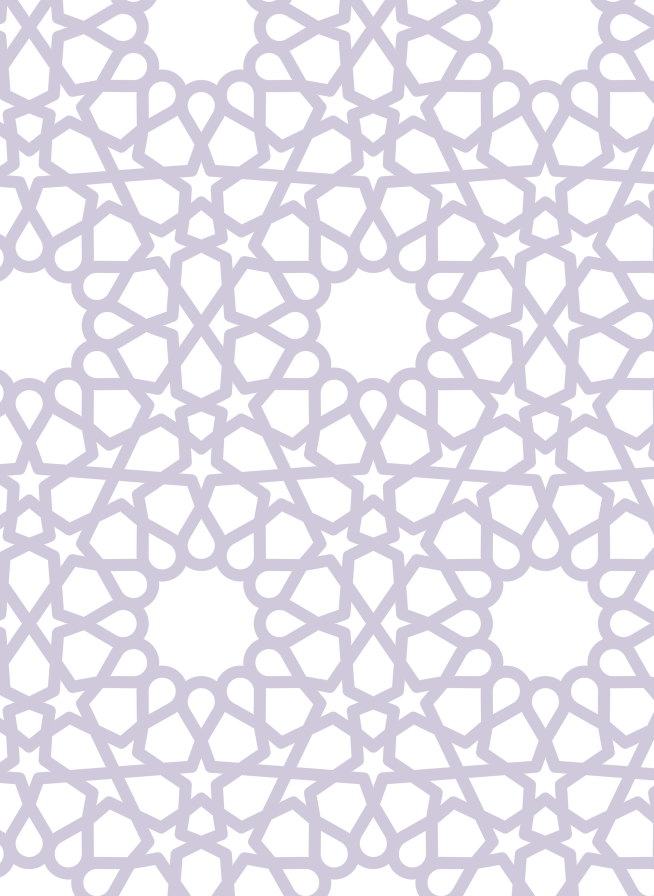
This pattern is drawn by a WebGL 2 fragment shader. Its source:

```glsl
#version 300 es
precision highp float;
// Lilac strapwork of twelve-petal rosettes on a triangular lattice.
// Each point is folded into one mirror wedge of a rosette, where the
// straps are distances to a few segments and one petal arc.

uniform vec2 u_resolution;
out vec4 outColor;

const float SPACING = 295.0;   // rosette spacing; the canvas is 768 units high

float segment(vec2 p, vec2 a, vec2 b) {
  vec2 ab = b - a;
  return length(p - a - ab * clamp(dot(p - a, ab) / dot(ab, ab), 0.0, 1.0));
}

// Offset from the nearest rosette centre
vec2 nearestCentre(vec2 p) {
  vec2 cell = SPACING * vec2(1.0, sqrt(3.0));
  vec2 a = mod(p + 0.5 * cell, cell) - 0.5 * cell;
  vec2 b = mod(p, cell) - 0.5 * cell;
  return dot(a, a) < dot(b, b) ? a : b;
}

// Teardrop petal: a round inner end and a straight side, running to its tip
float petal(vec2 p, vec2 tip) {
  vec2 centre = vec2(67.0, 0.0);
  float radius = 16.8;
  float s = radius / (tip.x - centre.x);
  vec2 normal = vec2(s, sqrt(1.0 - s * s));
  vec2 along = vec2(normal.y, -normal.x);
  float side = segment(p, centre + radius * normal, tip);
  vec2 q = p - centre;
  return dot(q, along) < 0.0 ? min(side, abs(length(q) - radius)) : side;
}

float strapDistance(vec2 p) {
  p = nearestCentre(p);
  float r = length(p);
  float sector = radians(60.0);
  float angle = abs(mod(atan(p.y, p.x) + 0.5 * sector, sector) - 0.5 * sector);

  // Frames facing the next rosette, the star, and whichever is closer
  float starAngle = radians(30.0) - angle;
  float petalAngle = min(angle, starAngle);
  vec2 neighbour = r * vec2(cos(angle), sin(angle));
  vec2 star = r * vec2(cos(starAngle), sin(starAngle));
  vec2 ring = r * vec2(cos(petalAngle), sin(petalAngle));

  vec2 tip = vec2(100.0, 0.0);
  vec2 crossing = 129.0 * vec2(cos(radians(15.0)), sin(radians(15.0)));

  // Twelvefold ring of petals and the inner star edges
  vec2 innerNotch = vec2(122.7, 8.2);
  float d = petal(ring, tip);
  d = min(d, segment(ring, tip, innerNotch));
  d = min(d, segment(ring, innerNotch, crossing));

  // Straps that cross midway between two rosettes
  d = min(d, segment(neighbour, crossing, vec2(0.5 * SPACING, 0.0)));

  // Outer star edges and the small hexagon between three stars
  vec2 sideNotch = vec2(138.3, 13.3);
  vec2 corner = vec2(SPACING / sqrt(3.0), 0.0) + 17.0 * vec2(-0.5, 0.5 * sqrt(3.0));
  d = min(d, segment(star, crossing, sideNotch));
  d = min(d, segment(star, sideNotch, corner));
  return min(d, segment(star, corner, vec2(150.0, 0.0)));
}

void main() {
  float pixel = 768.0 / u_resolution.y;
  vec2 p = gl_FragCoord.xy * pixel - vec2(320.0, 489.0);
  float strap = 1.0 - smoothstep(-0.7 * pixel, 0.7 * pixel, strapDistance(p) - 5.2);
  vec3 lilac = vec3(0.81, 0.79, 0.86);
  outColor = vec4(mix(vec3(1.0), lilac, strap), 1.0);
}
```
